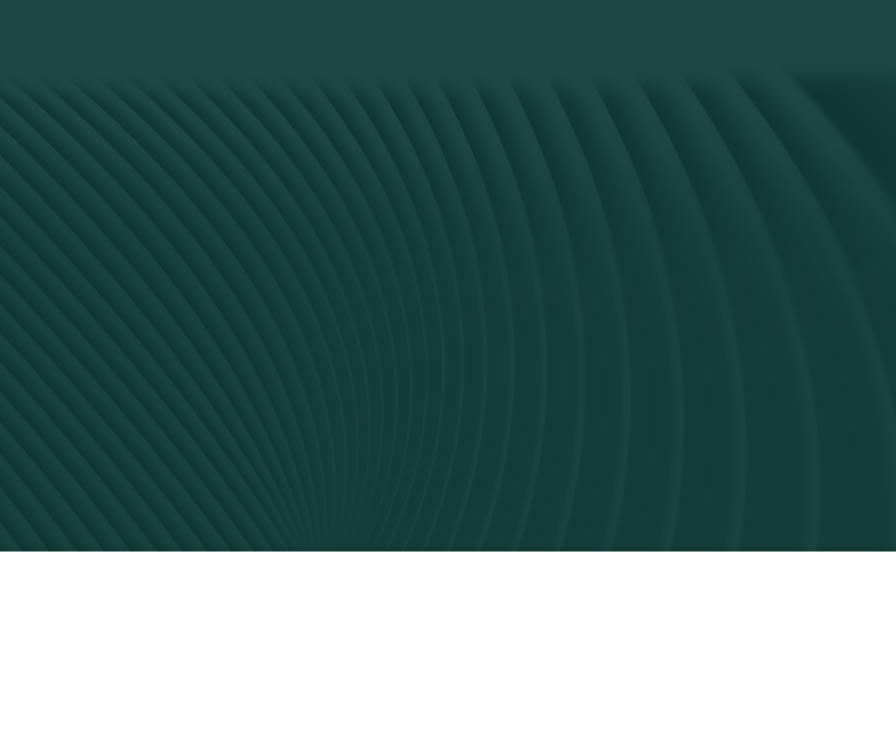
Give the GLSL for this background, as a Shadertoy shader.

```glsl
// Horizontal place of fold n at depth t (0 = top of the panel, 1 = bottom)
float foldX(float n, float t) {
    float topBend = max(n - 14.0, 0.0);
    float midRight = max(n - 11.0, 0.0), midLeft = max(6.0 - n, 0.0);
    float lowRight = max(n - 4.0, 0.0), lowLeft = max(-2.0 - n, 0.0);

    float top = -0.0065 + 0.0333 * n + 0.00163 * topBend * topBend;
    float mid = 0.401 + 0.0189 * (n - 7.0) + 0.00065 * pow(midRight, 2.55)
              - 0.0124 * midLeft * midLeft / (midLeft + 7.5);
    float low = 0.3516 + 0.00586 * (n - 1.0) + 0.0000337 * pow(lowRight, 3.35)
              - 0.0267 * lowLeft * lowLeft / (lowLeft + 4.0);

    // Parabola through the three heights
    return top * (t - 0.534) * (t - 1.0) / 0.534
         - mid * t * (t - 1.0) / 0.2488
         + low * t * (t - 0.534) / 0.466;
}

// Fractional fold number at a point, found by bisection
float foldIndex(float x, float t) {
    float lo = -24.0, hi = 30.0;
    for (int i = 0; i < 18; i++) {
        float n = 0.5 * (lo + hi);
        if (foldX(n, t) < x) lo = n; else hi = n;
    }
    return 0.5 * (lo + hi);
}

void mainImage(out vec4 fragColor, in vec2 fragCoord) {
    vec2 uv = fragCoord / iResolution.xy;
    float t = (0.874 - uv.y) / 0.621;

    // Place within the fold; the last one is wider than the rest
    float n = foldIndex(uv.x, t);
    float first = min(floor(n), 23.0);
    float f = n > 23.0 ? (n - 23.0) / 4.0 : fract(n);
    float width = foldX(first + 1.0, t) - foldX(first, t);
    float edge = clamp(max(0.002, 1.3 / iResolution.x) / width, 0.06, 0.45);

    // The folds flatten towards the lower right
    float flatness = smoothstep(0.82, 0.50, uv.y) * smoothstep(0.24, 0.45, uv.x);
    float detail = smoothstep(0.003, 0.015, width);

    vec3 plain = vec3(0.117, 0.278, 0.257);
    vec3 deep = vec3(0.080, 0.236, 0.219);
    vec3 shade = vec3(0.055, 0.205, 0.190);

    // Panel tone, shadow after each edge and thin light ridge before it
    vec3 lit = mix(plain, vec3(0.098, 0.259, 0.240), smoothstep(0.0, 0.35, t));
    vec3 panel = mix(lit, deep, flatness);
    float shadow = smoothstep(0.0, edge, f) * (1.0 - smoothstep(edge, 0.85, f));
    panel = mix(panel, shade, shadow * detail * mix(0.85, 0.08, flatness));
    float ridge = smoothstep(0.70, 0.90, f) * (1.0 - smoothstep(1.0 - edge, 1.0, f));
    panel += vec3(0.020, 0.025, 0.024) * ridge * detail * flatness;

    // Soft upper border, higher on the right
    float rise = 0.02 * smoothstep(0.6, 1.0, uv.x);
    vec3 color = mix(plain, panel, smoothstep(0.902 + rise, 0.855 + rise, uv.y));

    // White base with a faint dark rim above it
    color *= 1.0 - 0.08 * smoothstep(0.264, 0.253, uv.y);
    float px = 0.5 / iResolution.y;
    color = mix(vec3(1.0), color, smoothstep(0.2527 - px, 0.2527 + px, uv.y));

    fragColor = vec4(color, 1.0);
}
```
